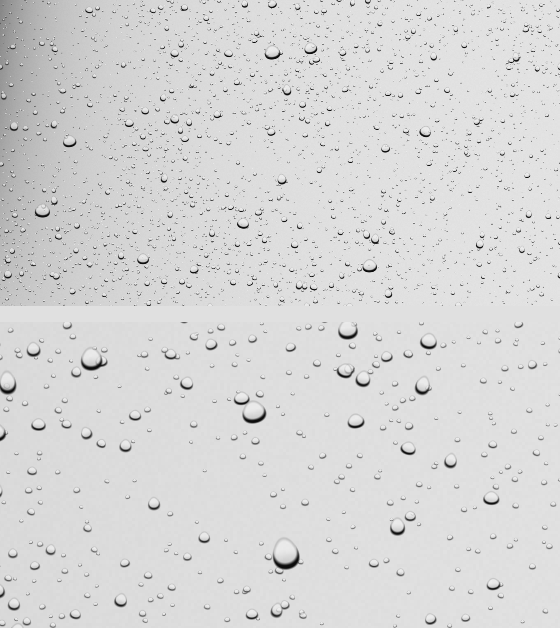
Top: the whole. Bottom: its middle third, enlarged.
This texture is drawn by a Shadertoy shader. Its source:

```glsl
// Lengths are fractions of the canvas height
const int LAYER_COUNT = 5;
// Cells per height, share of filled cells, smallest radius, largest radius
const vec4 LAYERS[LAYER_COUNT] = vec4[](
    vec4(48.0, 0.56, 0.0018, 0.0030),
    vec4(32.0, 0.56, 0.0030, 0.0052),
    vec4(18.0, 0.55, 0.0055, 0.0088),
    vec4( 9.0, 0.46, 0.0090, 0.0140),
    vec4( 3.0, 0.38, 0.0180, 0.0260));

const float GLASS_LIGHT = 0.89;
const float SIDE_SHADE = 0.12;
const float CORNER_SHADE = 0.25;
const float DROP_LIGHT = 0.94;
const float DROP_DARK = 0.05;
const float EDGE_SOFTNESS = 0.0024;
const float CORNER_BLUR = 0.0035;
const float FULL_CONTRAST_RADIUS = 0.008;
const float MAX_TILT = 0.35;
const float CLUSTER_SCALE = 4.0;
const float GRAIN = 0.012;
const float GRAIN_CELLS = 280.0;

vec4 hash4(vec3 p) {
    vec4 h = fract(p.xyzx * vec4(0.1031, 0.1030, 0.0973, 0.1099));
    h += dot(h, h.wzxy + 33.33);
    return fract((h.xxyz + h.yzzw) * h.zywx);
}

float valueNoise(vec2 p) {
    vec2 cell = floor(p);
    vec2 f = fract(p);
    f = f * f * (3.0 - 2.0 * f);
    float a = hash4(vec3(cell, 71.0)).x;
    float b = hash4(vec3(cell + vec2(1.0, 0.0), 71.0)).x;
    float c = hash4(vec3(cell + vec2(0.0, 1.0), 71.0)).x;
    float d = hash4(vec3(cell + vec2(1.0, 1.0), 71.0)).x;
    return mix(mix(a, b, f.x), mix(c, d, f.x), f.y);
}

// Pale pane, shaded on the left and most of all in the upper left corner
float glassShade(vec2 uv) {
    return GLASS_LIGHT - SIDE_SHADE * exp(-3.5 * uv.x)
        - CORNER_SHADE * uv.y * exp(-14.0 * uv.x);
}

// Clustered density that thins out toward the lower right
float dropDensity(vec2 p, float aspect) {
    float cluster = mix(0.45, 1.55, valueNoise(p * CLUSTER_SCALE));
    float thinning = smoothstep(0.35, 1.0, p.x / aspect) * (1.0 - p.y);
    return cluster * (1.0 - 0.55 * clamp(thinning, 0.0, 1.0));
}

// Lays one drop over the shade: pale body, faint rim, dark lower crescent
float addDrop(float shade, vec2 offset, float radius, vec2 form, float softness) {
    float tilt = (form.x - 0.5) * 2.0 * MAX_TILT;
    float c = cos(tilt), s = sin(tilt);
    vec2 q = mat2(c, s, -s, c) * offset / radius;
    float tallness = smoothstep(0.002, 0.008, radius)
        * (1.0 - smoothstep(0.012, 0.02, radius));
    q.y /= mix(0.95, mix(0.9, 1.55, form.y * form.y), tallness);
    q.x *= 1.0 + 0.22 * clamp(q.y, -1.0, 1.0);

    float blur = min(softness / radius, 0.9);
    float dist = length(q);
    float body = 1.0 - smoothstep(1.0 - 0.5 * blur, 1.0 + 0.5 * blur, dist);
    float bowl = length(q - vec2(0.0, 0.36));
    float crescent = smoothstep(0.92 - 0.15 * blur, 1.14 + 0.1 * blur, bowl);
    float rim = smoothstep(0.7, 1.0, dist);
    float lower = smoothstep(0.3, -0.7, -q.y * -1.0 + 0.0) * 0.0
        + 0.12 * (1.0 - smoothstep(-0.7, 0.3, q.y));

    float contrast = mix(0.45, 1.0, smoothstep(0.0, FULL_CONTRAST_RADIUS, radius));
    float inside = mix(shade, DROP_LIGHT, 0.65) - 0.18 * rim - lower;
    inside = mix(inside, DROP_DARK, crescent * contrast);
    return mix(shade, inside, body);
}

void mainImage(out vec4 fragColor, in vec2 fragCoord) {
    vec2 uv = fragCoord / iResolution.xy;
    vec2 p = fragCoord / iResolution.y;
    float aspect = iResolution.x / iResolution.y;
    float shade = glassShade(uv);

    float corner = exp(-7.0 * uv.x) * uv.y;
    float softness = max(EDGE_SOFTNESS, 1.0 / iResolution.y) + CORNER_BLUR * corner;

    // Small drops first, large ones on top
    for (int i = 0; i < LAYER_COUNT; i++) {
        vec4 layer = LAYERS[i];
        vec2 home = floor(p * layer.x);
        for (int y = -1; y <= 1; y++)
        for (int x = -1; x <= 1; x++) {
            vec2 cell = home + vec2(x, y);
            vec4 place = hash4(vec3(cell + 17.0, float(i) * 13.0 + 5.0));
            vec4 form = hash4(vec3(cell + 91.0, float(i) * 29.0 + 3.0));
            vec2 center = (cell + place.xy) / layer.x;
            if (place.z > layer.y * dropDensity(center, aspect)) continue;
            float radius = mix(layer.z, layer.w, place.w * place.w);
            shade = addDrop(shade, p - center, radius, form.xy, softness);
        }
    }

    shade += GRAIN * (hash4(vec3(floor(p * GRAIN_CELLS), 7.0)).x - 0.5);
    fragColor = vec4(vec3(clamp(shade, 0.0, 1.0)), 1.0);
}
```
